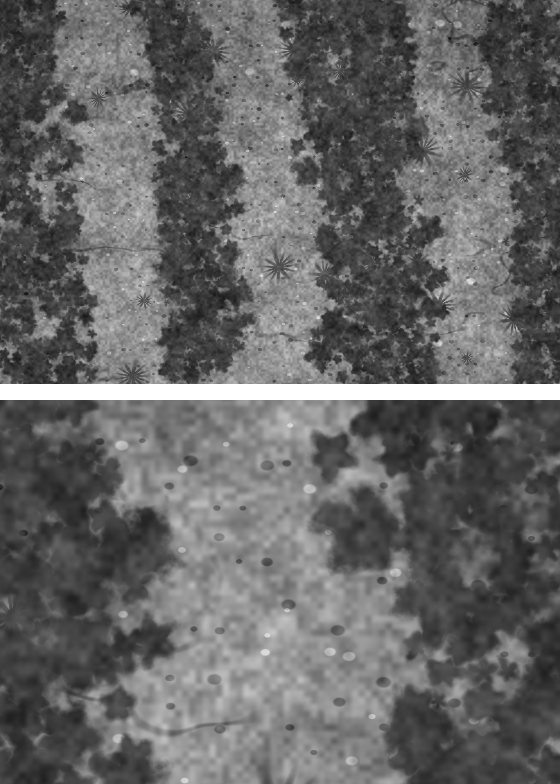
Top, the full canvas; bottom, a detail of the centre.
Reproduce this texture procedurally as a Shadertoy shader.

```glsl
float hash(vec2 p) {
    vec3 q = fract(p.xyx * 0.1031);
    q += dot(q, q.yzx + 33.33);
    return fract((q.x + q.y) * q.z);
}

float noise(vec2 p) {
    vec2 cell = floor(p), f = fract(p);
    f = f * f * (3.0 - 2.0 * f);
    return mix(mix(hash(cell), hash(cell + vec2(1, 0)), f.x),
               mix(hash(cell + vec2(0, 1)), hash(cell + 1.0), f.x), f.y);
}

float fbm(vec2 p) {
    float sum = 0.0, weight = 0.533;
    for (int i = 0; i < 4; i++) {
        sum += weight * noise(p);
        p = mat2(1.6, 1.2, -1.2, 1.6) * p + 7.3;
        weight *= 0.5;
    }
    return sum;
}

// Chance that a plant grows at p: four uneven rows, leaning to the right downwards
float rowDensity(vec2 p) {
    float x = p.x - 0.05 - 0.07 * (0.5 - p.y) + 0.05 * (noise(vec2(p.y * 5.0, 3.0)) - 0.5);
    float row = clamp(floor(x / 0.45 + 0.5), 0.0, 3.0);
    float offset = x - 0.45 * row;
    float halfWidth = 0.13 + 0.03 * cos(3.14159 * row);
    float inside = 1.0 - smoothstep(0.65 * halfWidth, 1.2 * halfWidth, abs(offset));
    float patches = mix(0.35, 1.0, smoothstep(0.32, 0.55, fbm(p * vec2(9.0, 6.0) + row * 5.0)));
    float thinning = 1.0 - 0.35 * smoothstep(0.0, halfWidth, offset);
    return inside * patches * thinning * mix(0.8, 1.1, p.y);
}

// Leafy clumps, one candidate per cell
float plants(vec2 p, float cells, float seed) {
    float cover = 0.0;
    float ragged = 0.6 * (fbm(p * 65.0 + seed) - 0.5);
    for (int j = -1; j <= 1; j++)
    for (int i = -1; i <= 1; i++) {
        vec2 cell = floor(p * cells) + vec2(i, j);
        vec2 key = cell + seed;
        vec2 centre = cell + 0.15 + 0.7 * vec2(hash(key), hash(key + 31.7));
        vec2 d = p * cells - centre;
        float lobes = cos(5.0 * atan(d.y, d.x + 1e-5) + 6.28 * hash(key + 9.1));
        float reach = (0.45 + 0.45 * hash(key + 57.3)) * (0.88 + 0.14 * lobes);
        float leaf = 1.0 - smoothstep(reach - 0.28, reach + 0.06, length(d) + ragged);
        cover = max(cover, leaf * step(hash(key + 83.9), rowDensity(centre / cells)));
    }
    return cover;
}

// Stray tufts with thin radiating blades
float weeds(vec2 p) {
    float cover = 0.0;
    for (int j = -1; j <= 1; j++)
    for (int i = -1; i <= 1; i++) {
        vec2 cell = floor(p * 7.0) + vec2(i, j);
        vec2 d = p * 7.0 - cell - vec2(hash(cell + 4.4), hash(cell + 18.2));
        float angle = atan(d.y, d.x + 1e-5);
        float blades = 0.5 + 0.5 * cos(13.0 * angle + 3.0 * cos(2.0 * angle + 6.0 * hash(cell)));
        float reach = (0.15 + 0.3 * hash(cell + 61.0)) * (0.3 + 0.7 * blades);
        float tuft = 1.0 - smoothstep(0.4 * reach, reach, length(d));
        cover = max(cover, tuft * step(hash(cell + 44.0), 0.3));
    }
    return cover;
}

// Small pale stones
float pebbles(vec2 p, float cells, float share) {
    vec2 cell = floor(p * cells);
    vec2 d = fract(p * cells) - 0.35 - 0.3 * vec2(hash(cell + 2.0), hash(cell + 5.0));
    float radius = 0.12 + 0.2 * hash(cell + 8.0);
    float stone = 1.0 - smoothstep(0.6 * radius, radius, length(d * vec2(0.8, 1.1)));
    return stone * step(hash(cell + 71.0), share);
}

void mainImage(out vec4 fragColor, in vec2 fragCoord) {
    vec2 p = fragCoord / iResolution.y;
    vec2 uv = fragCoord / iResolution.xy;
    float grit = noise(p * 170.0) - 0.5;

    // Dry soil with clods, cracks and stones
    float tone = 0.53 + 0.08 * (0.5 - p.y) + 0.28 * (fbm(p * 14.0) - 0.5);
    tone += 0.17 * grit + 0.15 * (noise(p * 75.0) - 0.5);
    float crack = 1.0 - smoothstep(0.003, 0.02, abs(fbm(p * vec2(4.0, 7.0) + 20.0) - 0.5));
    tone -= 0.14 * crack * smoothstep(0.5, 0.65, noise(p * 6.0 + 40.0));
    tone -= 0.18 * pebbles(p + 0.003, 48.0, 0.16);
    tone += 0.18 * pebbles(p, 55.0, 0.07) + 0.2 * pebbles(p + 3.0, 24.0, 0.015);

    // Foliage over a soft shade on the ground
    float foliage = max(plants(p, 19.0, 11.0), 0.95 * plants(p, 36.0, 47.0));
    tone -= 0.1 * smoothstep(0.1, 0.8, rowDensity(p));
    float leafTone = 0.22 + 0.22 * (fbm(p * 28.0 + 9.0) - 0.5);
    leafTone += 0.12 * (noise(p * 95.0 + 5.0) - 0.5) + 0.08 * grit;
    tone = mix(tone, 0.25 + 0.1 * grit, 0.75 * weeds(p));
    tone = mix(tone, leafTone, 0.94 * foliage);

    // Darker towards the corners
    tone *= 1.06 - 0.35 * dot(uv - 0.5, uv - 0.5);
    fragColor = vec4(vec3(clamp(tone, 0.1, 0.85)), 1.0);
}
```
